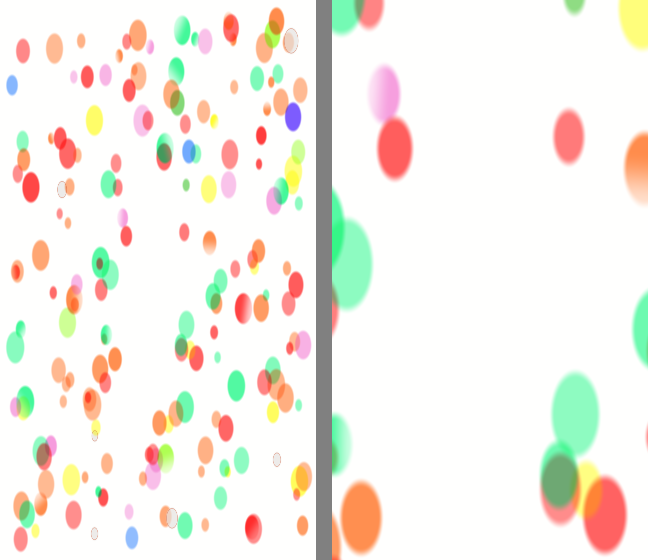
Left: the whole. Right: its middle third, enlarged.
Give the GLSL for this pattern, as a Shadertoy shader.

```glsl
// Scattered translucent confetti dots on white, leaving a clear centre.
// A loop over jittered grid cells places the dots; they stretch with the
// canvas and tint each other where they overlap.

#define GRID 14            // dots per row and column
#define JITTER 2.6         // scatter, in cells
#define MARGIN 0.035       // empty border
#define CLEARING 0.115     // radius of the empty centre
#define RADIUS_MIN 0.0095
#define RADIUS_MAX 0.0285
#define SOFTNESS 0.0032    // half width of the blurred edge
#define MULTIPLY 0.6       // 0 = plain blending, 1 = full multiply
#define GHOST_SHARE 0.045  // pale grey dots with a thin rim
#define FADE_SHARE 0.13    // dots with a gradient

const vec3 PAPER  = vec3(1.0, 1.0, 0.995);
const vec3 ORANGE = vec3(1.0, 0.5, 0.22);
const vec3 RED    = vec3(1.0, 0.18, 0.18);
const vec3 MINT   = vec3(0.18, 0.97, 0.56);
const vec3 PINK   = vec3(0.96, 0.58, 0.86);
const vec3 YELLOW = vec3(1.0, 0.99, 0.1);
const vec3 LIME   = vec3(0.65, 1.0, 0.25);
const vec3 LEAF   = vec3(0.2, 0.75, 0.12);
const vec3 BLUE   = vec3(0.2, 0.52, 1.0);
const vec3 VIOLET = vec3(0.36, 0.2, 1.0);
const vec3 GHOST  = vec3(0.9, 0.89, 0.88);
const vec3 RIM    = vec3(0.85, 0.52, 0.42);

// Integer hash: three random values in 0..1
vec3 hash3(int index, int stream) {
    uvec3 v = uvec3(index, stream, index + 31 * stream) * 1664525u + 1013904223u;
    v.x += v.y * v.z; v.y += v.z * v.x; v.z += v.x * v.y;
    v ^= v >> 16u;
    v.x += v.y * v.z; v.y += v.z * v.x; v.z += v.x * v.y;
    return vec3(v >> 8u) / 16777216.0;
}

// Weighted palette choice
vec3 pickHue(float t) {
    if (t < 0.32) return ORANGE;
    if (t < 0.55) return RED;
    if (t < 0.74) return MINT;
    if (t < 0.87) return PINK;
    if (t < 0.92) return YELLOW;
    if (t < 0.95) return LIME;
    if (t < 0.97) return LEAF;
    return t < 0.993 ? BLUE : VIOLET;
}

void mainImage(out vec4 fragColor, in vec2 fragCoord) {
    vec2 uv = fragCoord / iResolution.xy;
    float soft = max(SOFTNESS, 0.75 / iResolution.x);
    vec3 color = PAPER;

    for (int i = 0; i < GRID * GRID; i++) {
        vec3 place = hash3(i, 1);
        vec3 look = hash3(i, 2);
        vec3 shade = hash3(i, 3);

        // Position and size
        vec2 cell = vec2(i % GRID, i / GRID) + 0.5;
        vec2 center = fract((cell + (place.xy - 0.5) * JITTER) / float(GRID));
        center = mix(vec2(MARGIN), vec2(1.0 - MARGIN), center);
        if (distance(center, vec2(0.5)) < CLEARING) continue;
        float radius = mix(RADIUS_MIN, RADIUS_MAX, place.z);

        vec2 offset = uv - center;
        float edge = length(offset) - radius;
        if (edge > soft) continue;
        float cover = 1.0 - smoothstep(-soft, soft, edge);

        // Pale dot with a thin rim
        if (look.y < GHOST_SHARE) {
            color = mix(color, GHOST, 0.72 * cover);
            float rim = 1.0 - smoothstep(0.0, 0.5 * soft, abs(edge + 0.3 * soft));
            color = mix(color, RIM, 0.55 * rim);
            continue;
        }

        // Opacity, with a gradient on some dots
        float opacity = mix(0.54, 0.95, look.z * look.z * look.z);
        if (shade.x < FADE_SHARE) {
            float angle = 6.2832 * shade.y;
            float along = dot(offset, vec2(cos(angle), sin(angle))) / radius;
            opacity = 0.9 - 0.65 * smoothstep(-0.5, 1.0, along);
        }

        // Blend between painting over and multiplying
        vec3 hue = pickHue(look.x);
        vec3 over = mix(color, hue, opacity);
        vec3 tinted = color * mix(vec3(1.0), hue, opacity);
        color = mix(color, mix(over, tinted, MULTIPLY), cover);
    }

    fragColor = vec4(color, 1.0);
}
```
